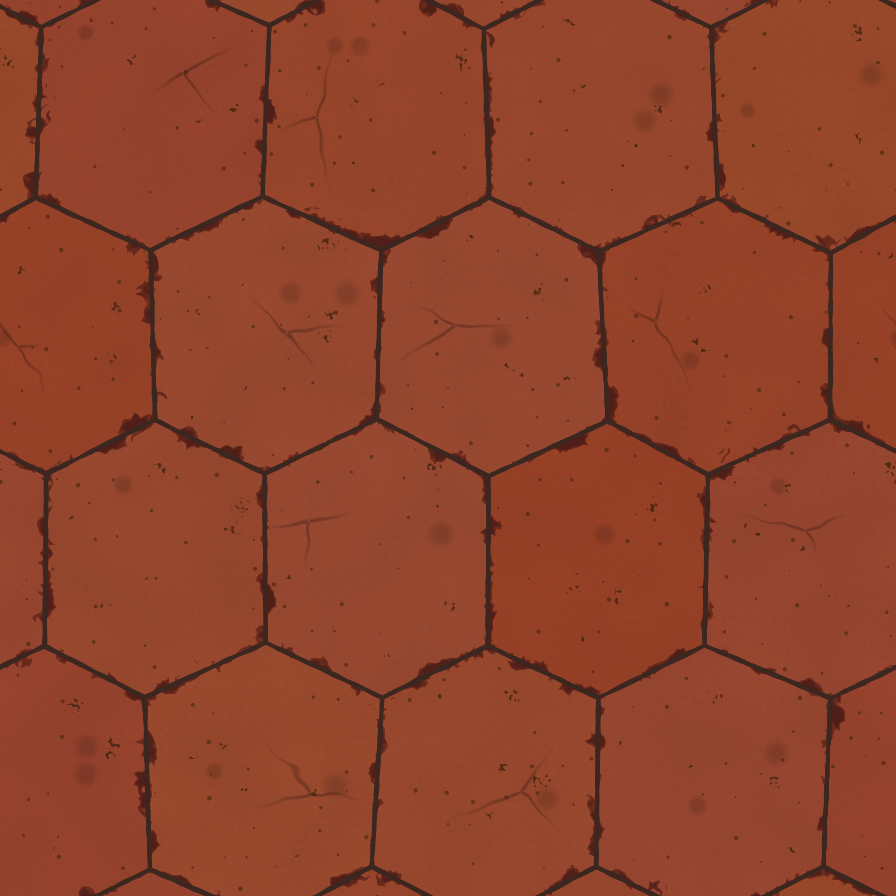
A WebGL 1 fragment shader for this texture:

```glsl
precision highp float;
// Hexagonal terracotta floor tiles, four by four, with dark joints, chipped edges, pits and hairline cracks.
uniform vec2 u_resolution;

vec2 hash2(vec2 p) {
  p = vec2(dot(p, vec2(127.1, 311.7)), dot(p, vec2(269.5, 183.3)));
  return fract(sin(p) * 43758.55);
}

float slope(vec2 lattice, vec2 offset, float period) {
  return dot(hash2(mod(lattice, period) + 0.5) * 2.0 - 1.0, offset);
}

// Gradient noise that wraps after a whole period
float noise(vec2 p, float period) {
  vec2 i = floor(p), f = p - i, u = f * f * f * (f * (f * 6.0 - 15.0) + 10.0), e = vec2(1.0, 0.0);
  return mix(mix(slope(i, f, period), slope(i + e, f - e, period), u.x),
             mix(slope(i + e.yx, f - e.yx, period), slope(i + 1.0, f - 1.0, period), u.x), u.y);
}

// Hexagon corner k, nudged by an amount shared with the neighbouring tiles
vec2 corner(vec2 center, float k) {
  float a = radians(60.0 * k - 30.0), s = sin(a);
  vec2 v = center + vec2(cos(a) * 0.57735, sign(s) * (0.134 + 0.488 * abs(s)));
  vec2 key = mod(floor(v * vec2(2.0, 8.0) + 0.5), vec2(8.0, 32.0));
  return v + (hash2(key + 3.0) - 0.5) * vec2(0.075, 0.02);
}

// Signed distance to the tile's edge lines, negative inside
float tileDistance(vec2 q, vec2 center) {
  float d = -1.0;
  vec2 a = corner(center, 0.0);
  for (int k = 1; k <= 6; k++) {
    vec2 b = corner(center, float(k)), e = normalize(b - a);
    d = max(d, dot(q - a, vec2(e.y, -e.x)));
    a = b;
  }
  return d;
}

// Three faint tapering arms that leave one hub
float cracks(vec2 local, vec2 id, float wobble) {
  vec2 h = hash2(id + 21.0);
  vec2 p = local - (h - 0.5) * 0.6 + wobble * 0.035;
  float line = 0.0;
  for (int n = 0; n < 3; n++) {
    vec2 r = hash2(id + 31.0 + float(n) * 5.0);
    float a = h.x * 6.28 + float(n) * 2.1 + r.x * 1.2;
    vec2 dir = vec2(cos(a), sin(a));
    float along = dot(p, dir), across = abs(dot(p, vec2(-dir.y, dir.x)));
    float taper = smoothstep(-0.005, 0.01, along) * (1.0 - smoothstep(0.02, 0.12 + 0.3 * r.y, along));
    line = max(line, taper * (1.0 - smoothstep(0.002, 0.011, across)));
  }
  return line * step(0.4, h.y);
}

// Clusters of crumbly pits, strewn over one tile
float pits(vec2 local, vec2 id, float grain) {
  float pit = 0.0;
  for (int n = 0; n < 6; n++) {
    vec2 r = hash2(id + 51.0 + float(n) * 7.0);
    float radius = 0.016 + 0.04 * r.x * r.y;
    float fall = 1.0 - length(local - (r - 0.5) * vec2(0.8, 0.9)) / radius;
    pit = max(pit, smoothstep(0.0, 0.25, grain * 1.2 + fall * 0.5 - 0.32));
  }
  return pit;
}

// Tiny single specks, at most one in each square of a fine grid
float specks(vec2 q, float px) {
  vec2 g = q * 7.0, r = hash2(mod(floor(g), 28.0) + 9.0);
  float d = length(fract(g) - 0.2 - 0.6 * r) / 7.0;
  float radius = 0.003 + 0.007 * fract(r.y * 17.0);
  return step(0.55, fract(r.x * 57.0)) * (1.0 - smoothstep(radius - px * 0.5, radius + px * 0.5, d));
}

void main() {
  // One unit is one tile pitch
  vec2 q = gl_FragCoord.xy / u_resolution.y * 4.0 - vec2(0.176, 0.5);
  float px = 4.0 / u_resolution.y;

  // Find the tile that holds this point
  float d = 9.0;
  vec2 center = vec2(0.0), id = vec2(0.0);
  for (int j = -1; j <= 1; j++) {
    for (int i = -1; i <= 1; i++) {
      float row = floor(q.y + 0.5) + float(j), shift = 0.5 * mod(row, 2.0);
      float column = floor(q.x - shift + 0.5) + float(i);
      vec2 c = vec2(column + shift, row);
      float t = tileDistance(q, c);
      if (t < d) { d = t; center = c; id = mod(vec2(column, row), 4.0); }
    }
  }
  vec2 local = q - center, tone = hash2(id + 14.0), seed = id * 7.3;
  float inset = -d;

  // Fired clay: hue of each tile, mottling and fine grain
  vec3 color = mix(vec3(0.575, 0.235, 0.14), vec3(0.60, 0.30, 0.165), tone.x);
  color = mix(color, vec3(0.58, 0.27, 0.20), tone.y * 0.75);
  color *= 1.0 + 0.05 * noise(q * 3.0, 12.0) + 0.035 * noise(q * 45.0, 180.0);

  // Soft round smudges
  for (int n = 0; n < 2; n++) {
    vec2 r = hash2(id + 71.0 + float(n) * 3.0);
    float blot = 1.0 - smoothstep(0.02, 0.04 + 0.04 * r.x, length(local - (r - 0.5) * 0.75));
    color *= 1.0 - 0.13 * blot * step(0.35, r.y);
  }

  // Surface wear
  color *= 1.0 - 0.24 * cracks(local, id, noise(q * 9.0, 36.0));
  float pit = max(pits(local, id, noise(q * 55.0, 220.0)), 0.75 * specks(q, px));
  color = mix(color, vec3(0.26, 0.14, 0.06), 0.8 * pit);

  // Jagged chips: a pale rim, then a deeper core
  float reach = 0.125 * noise(q * 8.0 + seed, 32.0) - 0.075 * abs(noise(q * 21.0 + seed, 84.0)) + 0.014;
  float chip = reach - inset;
  color = mix(color, vec3(0.40, 0.15, 0.10), 0.8 * smoothstep(-px * 0.5, px * 0.5, chip));
  color = mix(color, vec3(0.29, 0.11, 0.09), 0.85 * smoothstep(0.0, 0.022, chip));

  // Dark joint with a slightly uneven width
  float halfWidth = 0.0105 + 0.006 * noise(q * 14.0, 56.0);
  float joint = 1.0 - smoothstep(halfWidth - px * 0.5, halfWidth + px * 0.5, inset);
  color = mix(color, vec3(0.235, 0.15, 0.125), joint);

  gl_FragColor = vec4(color, 1.0);
}
```
